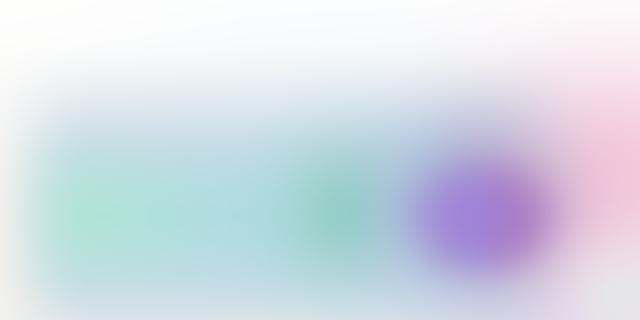
This background is drawn by a Shadertoy shader. Its source:

```glsl
// Blurred pastel backdrop: a pale base with a mint and aqua bar, a green spot,
// a violet core and a pink glow at the right. Each part is a soft mask
// (rounded glow or feathered box) that blends its colour over the layers below.

// Rounded glow; higher sharpness gives a flatter core and a steeper rim.
float glow(vec2 p, vec2 centre, vec2 radius, float sharpness) {
    vec2 q = (p - centre) / radius;
    return exp(-pow(dot(q, q), sharpness));
}

// Box whose edges fade over +-feather around halfSize.
float softBox(vec2 p, vec2 centre, vec2 halfSize, vec2 feather) {
    vec2 edge = 1.0 - smoothstep(halfSize - feather, halfSize + feather, abs(p - centre));
    return edge.x * edge.y;
}

// Horizontal blend between two colours.
vec3 ramp(float x, float start, float end, vec3 left, vec3 right) {
    return mix(left, right, smoothstep(start, end, x));
}

// Pale paper: white at the top, cream at the left, cool in the middle.
vec3 paper(vec2 p) {
    const vec3 WHITE = vec3(1.0, 0.998, 0.995);
    const vec3 CREAM = vec3(0.96, 0.95, 0.925);
    const vec3 COOL = vec3(0.94, 0.96, 0.98);
    vec3 col = mix(CREAM, WHITE, smoothstep(0.3, 1.0, p.y));
    return mix(col, COOL, 0.85 * glow(p, vec2(1.05, 0.55), vec2(0.8, 0.4), 1.0));
}

// Pink light at the right edge and lilac below it.
vec3 addRightGlows(vec3 col, vec2 p) {
    const vec3 PINK = vec3(0.96, 0.785, 0.86);
    const vec3 LILAC = vec3(0.92, 0.84, 0.94);
    col = mix(col, LILAC, 0.85 * glow(p, vec2(1.75, 0.0), vec2(0.4, 0.28), 1.0));
    return mix(col, PINK, 0.95 * glow(p, vec2(1.96, 0.47), vec2(0.42, 0.34), 1.0));
}

// Blue-grey haze carrying the aqua bar and the green spot.
vec3 addBar(vec3 col, vec2 p) {
    const vec3 HAZE = vec3(0.79, 0.855, 0.905);
    const vec3 MINT = vec3(0.69, 0.895, 0.84);
    const vec3 AQUA = vec3(0.69, 0.86, 0.88);
    const vec3 GREEN = vec3(0.57, 0.815, 0.77);
    col = mix(col, HAZE, softBox(p, vec2(0.91, 0.323), vec2(0.80, 0.35), vec2(0.18, 0.21)));
    vec3 barColour = ramp(p.x, 0.2, 0.8, MINT, AQUA);
    col = mix(col, barColour, softBox(p, vec2(0.56, 0.325), vec2(0.42, 0.165), vec2(0.16, 0.18)));
    return mix(col, GREEN, 0.92 * glow(p, vec2(1.07, 0.34), vec2(0.18, 0.21), 1.0));
}

// Violet core inside a wider lavender halo.
vec3 addViolet(vec3 col, vec2 p) {
    const vec3 HALO_BLUE = vec3(0.60, 0.68, 0.83);
    const vec3 HALO_ROSE = vec3(0.79, 0.60, 0.76);
    const vec3 VIOLET = vec3(0.625, 0.515, 0.845);
    const vec3 PLUM = vec3(0.66, 0.47, 0.765);
    vec3 halo = ramp(p.x, 1.2, 1.8, HALO_BLUE, HALO_ROSE);
    col = mix(col, halo, 0.95 * glow(p, vec2(1.50, 0.36), vec2(0.31, 0.27), 1.1));
    vec3 core = ramp(p.x, 1.46, 1.66, VIOLET, PLUM);
    return mix(col, core, glow(p, vec2(1.51, 0.318), vec2(0.21, 0.17), 1.5));
}

void mainImage(out vec4 fragColor, in vec2 fragCoord) {
    // Canvas units: height is 1, width is 2.
    vec2 p = fragCoord / iResolution.xy * vec2(2.0, 1.0);

    vec3 col = paper(p);
    col = addRightGlows(col, p);
    col = addBar(col, p);
    col = addViolet(col, p);

    // Pale grey patch in the lower right corner.
    const vec3 PALE_GREY = vec3(0.895, 0.91, 0.91);
    col = mix(col, PALE_GREY, 0.9 * glow(p, vec2(1.94, 0.07), vec2(0.15, 0.14), 1.0));

    fragColor = vec4(col, 1.0);
}
```
